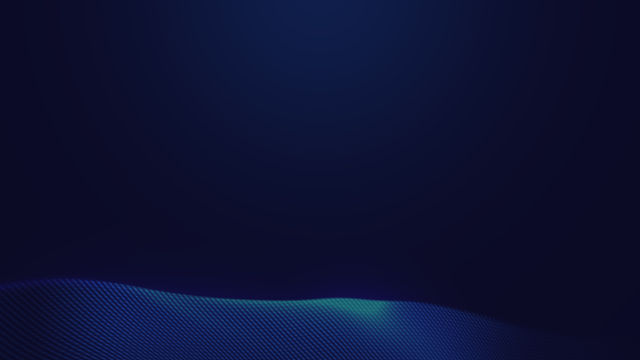
This background is drawn by a Shadertoy shader. Its source:

```glsl
// A dark navy backdrop with a soft top light above a rolling wave of dotted strands.
#define NIGHT vec3(0.044, 0.041, 0.148)
#define TOP_LIGHT vec3(0.014, 0.078, 0.145)
#define HAZE vec3(0.025, 0.012, 0.150)
#define BLUE vec3(0.105, 0.235, 0.540)
#define TEAL vec3(0.135, 0.520, 0.550)
#define STRAND_DENSITY 92.0
#define ROW_DENSITY 105.0
#define STRAND_LEAN 0.52

float bell(float x, float center, float width) {
    float t = (x - center) / width;
    return exp(-t * t);
}

// Height of the wave's upper outline.
float ridge(float x) {
    return 0.163 + 0.062 * bell(x, 0.10, 0.17)
         + 0.009 * bell(x, 0.53, 0.05)
         - 0.100 * smoothstep(0.62, 0.92, x)
         - 0.008 * smoothstep(0.88, 1.0, x);
}

// Smooth periodic line, fading to its mean when too fine to resolve.
float softLine(float phase, float sharpness) {
    float line = pow(0.5 + 0.5 * cos(6.28318 * phase), sharpness);
    return mix(line, 0.42, smoothstep(0.35, 0.75, fwidth(phase)));
}

vec3 backdrop(vec2 uv) {
    float r = length((uv - vec2(0.5, 1.05)) / vec2(0.42, 0.80));
    return NIGHT + TOP_LIGHT * exp(-2.4 * r * r);
}

// Violet light hanging just above the ridge.
vec3 ridgeHaze(float x, float depth) {
    float span = 0.65 * bell(x, 0.32, 0.20) + 0.75 * bell(x, 0.57, 0.09);
    return HAZE * span * exp(-max(-depth, 0.0) * 19.0);
}

// Dotted strands, leaning right as they descend and tightening to the right.
float strandPattern(float x, float depth) {
    float lean = STRAND_LEAN * depth + 1.3 * depth * depth * bell(x, 0.22, 0.15);
    float along = x - lean;
    float strands = softLine(along * (STRAND_DENSITY + 42.0 * along), 1.5);
    float rows = softLine((depth + 0.10 * x) * ROW_DENSITY, 0.8);
    return strands * mix(0.65, 1.15, rows);
}

// Teal light: a crest along the ridge, a left fold and a right sweep.
float tealLight(float x, float depth) {
    float crest = smoothstep(0.19, 0.40, x) * (1.0 - smoothstep(0.57, 0.66, x));
    crest *= exp(-depth / mix(0.020, 0.050, smoothstep(0.35, 0.58, x)));
    float foldCenter = 0.22 + 1.6 * depth;
    float fold = 0.45 * bell(x, foldCenter, 0.045) * exp(-depth * 18.0);
    float sweepCenter = 0.545 + 0.80 * depth;
    float sweep = 0.65 * bell(x, sweepCenter, 0.055) * exp(-depth * 9.0);
    return clamp(crest + fold + sweep, 0.0, 1.0);
}

vec3 waveColor(vec2 uv, float depth) {
    float x = uv.x;
    float pattern = strandPattern(x, depth);
    float teal = tealLight(x, depth);

    // Brightness tapers toward both sides and the lower edge.
    float body = smoothstep(0.04, 0.20, x) * (1.0 - smoothstep(0.63, 0.86, x));
    body *= mix(0.68, 1.0, smoothstep(-0.03, 0.11, uv.y));
    float edgeDust = 0.16 * (1.0 - smoothstep(0.82, 1.02, x));

    vec3 dark = NIGHT + vec3(0.008, 0.025, 0.10) * body;
    vec3 light = mix(BLUE, TEAL, teal);
    vec3 color = mix(dark, light, (body * 0.92 + edgeDust * (1.0 - body)) * pattern);

    // Dense dots merge into continuous light on the crest.
    color = mix(color, light * 0.92, teal * 0.72);
    float blueSweep = bell(x, 0.59 + 0.60 * depth, 0.09);
    return mix(color, BLUE * vec3(0.85, 0.78, 1.0), 0.28 * blueSweep * (1.0 - teal));
}

void mainImage(out vec4 fragColor, in vec2 fragCoord) {
    vec2 uv = fragCoord / iResolution.xy;
    float depth = ridge(uv.x) - uv.y;
    vec3 color = backdrop(uv) + ridgeHaze(uv.x, depth);

    // The outer ends of the ridge dissolve softly into the dark.
    float softness = mix(0.004, 0.016, smoothstep(0.62, 0.85, uv.x));
    softness = max(softness, 1.2 / iResolution.y);
    float coverage = smoothstep(-softness, softness, depth);
    color = mix(color, waveColor(uv, max(depth, 0.0)), coverage);

    // Faint violet rim at the left end.
    color += HAZE * 0.5 * bell(depth, 0.006, 0.012) * (1.0 - smoothstep(0.10, 0.30, uv.x));
    fragColor = vec4(color, 1.0);
}
```
